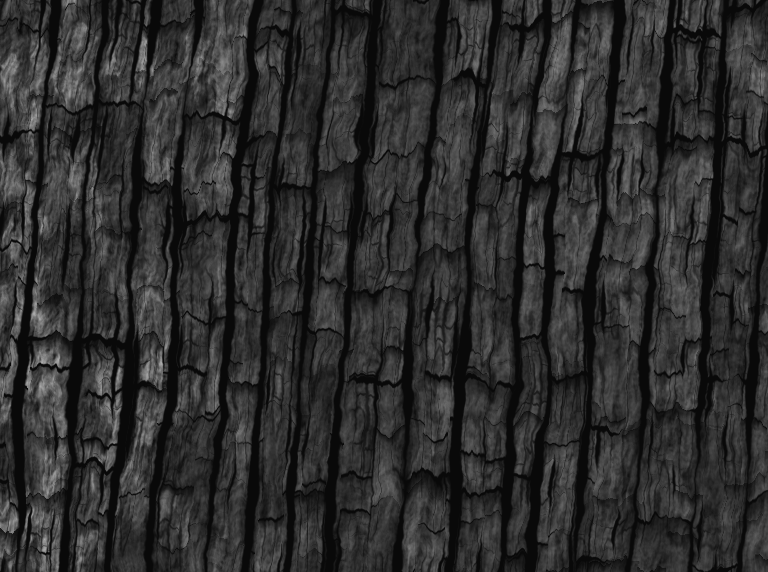
Reproduce this texture procedurally as a WebGL 1 fragment shader.

```glsl
precision highp float;
// Dark, weathered tree bark: tall leaning plates split by deep black fissures.
// Three sizes of jittered brick cells, warped by noise, give plates and cracks;
// stretched noise adds wood fibre, flakes and grit lit from the upper left.

uniform vec2 u_resolution;

const float GAP_TONE = 0.035;
const float WOOD_TONE = 0.24;
const float EDGE_BLUR = 0.002;

float hash(vec2 p) {
  vec3 q = fract(p.xyx * 0.1031);
  q += dot(q, q.yzx + 33.33);
  return fract((q.x + q.y) * q.z);
}

float noise(vec2 p) {
  vec2 i = floor(p), f = fract(p);
  f = f * f * (3.0 - 2.0 * f);
  float low = mix(hash(i), hash(i + vec2(1.0, 0.0)), f.x);
  float high = mix(hash(i + vec2(0.0, 1.0)), hash(i + vec2(1.0, 1.0)), f.x);
  return mix(low, high, f.y);
}

float fbm(vec2 p) {
  float sum = 0.0, amplitude = 0.533;
  for (int i = 0; i < 4; i++) {
    sum += amplitude * noise(p);
    p = p * 2.03 + vec2(17.3, 9.1);
    amplitude *= 0.5;
  }
  return sum;
}

// Leaning trunk with wavy fissures and ragged, splintered plate ends
vec2 warpBark(vec2 p) {
  float wave = 0.045 * (fbm(p * vec2(4.0, 3.0)) - 0.5);
  float ragged = 0.013 * (fbm(p * vec2(22.0, 30.0) + 5.0) - 0.5);
  float splinter = 0.055 * (fbm(p * vec2(38.0, 7.0) + 11.0) - 0.5);
  return vec2(p.x - 0.08 * p.y + wave + ragged, p.y + splinter);
}

// Bounds of the jittered interval that holds x: (index, lower, upper)
vec3 interval(float x, float seed, float jitter) {
  float i = floor(x);
  float a = i + jitter * (hash(vec2(i, seed)) - 0.5);
  float b = i + 1.0 + jitter * (hash(vec2(i + 1.0, seed)) - 0.5);
  if (x < a) i -= 1.0;
  else if (x > b) i += 1.0;
  a = i + jitter * (hash(vec2(i, seed)) - 0.5);
  b = i + 1.0 + jitter * (hash(vec2(i + 1.0, seed)) - 0.5);
  return vec3(i, a, b);
}

// Plate around p: (distance to sides, to bottom, to top, random value)
vec4 plate(vec2 p, vec2 size, float seed) {
  vec2 q = p / size;
  vec3 column = interval(q.x, seed, 0.6);
  q.y += 7.0 * hash(vec2(column.x, seed + 3.0));
  vec3 row = interval(q.y, seed + column.x * 1.7, 0.75);
  float side = min(q.x - column.y, column.z - q.x) * size.x;
  return vec4(side, (q.y - row.y) * size.y, (row.z - q.y) * size.y,
              hash(vec2(column.x + seed, row.x)));
}

// 0 inside a crack of the given half width, 1 on the wood
float crack(float dist, float halfWidth) {
  return smoothstep(-EDGE_BLUR, EDGE_BLUR, dist - halfWidth);
}

float fibre(vec2 p) {
  return 0.6 * fbm(p * vec2(85.0, 18.0)) + 0.4 * fbm(p * vec2(70.0, 60.0) + 31.0);
}

void main() {
  vec2 p = gl_FragCoord.xy / u_resolution.y;
  vec2 w = warpBark(p);
  float weathered = smoothstep(0.65, 0.0, p.x + 0.5 * (fbm(p * 4.0) - 0.5));

  vec4 large = plate(w, vec2(0.085, 0.33), 2.0);
  vec4 medium = plate(w, vec2(0.040, 0.13), 41.0);
  vec4 small = plate(w + 0.006 * fbm(p * 30.0), vec2(0.021, 0.058), 83.0);

  // Fissures swell, thin out and vanish along their length
  float swell = noise(w * vec2(13.0, 6.0)) - 0.5;
  float patchy = noise(w * vec2(24.0, 13.0) + 7.0) - 0.5;
  float solid = crack(large.x, 0.0055 + 0.011 * swell);
  solid *= crack(min(large.y, large.z), 0.003 + 0.010 * patchy);
  solid *= crack(medium.x, 0.0005 + 0.010 * patchy);
  solid *= crack(min(medium.y, medium.z), 0.008 * swell);
  float hairline = crack(min(small.x, min(small.y, small.z)), 0.007 * patchy - 0.0005);
  solid *= mix(0.35, 1.0, hairline);

  // Shade below overhanging plates and beside the deep fissures
  float overhang = mix(1.0, smoothstep(-0.01, 0.05, large.z), 0.85 * large.w);
  overhang *= mix(1.0, smoothstep(-0.005, 0.022, medium.z), 0.75 * medium.w);
  float rounding = mix(0.6, 1.0, smoothstep(0.0, 0.016, large.x));

  // Fibres, relief light, pale flakes and grit
  float grain = fibre(w);
  float relief = grain - fibre(w + vec2(-0.003, 0.004));
  float flake = smoothstep(0.50, 0.57, fbm(w * vec2(26.0, 10.0) + 3.0));
  float split = smoothstep(0.0, 0.07, abs(noise(w * vec2(62.0, 9.0) + 19.0) - 0.5));
  float grit = noise(p * 240.0) - 0.5;

  float tone = WOOD_TONE * (0.75 + 0.25 * large.w + 0.3 * medium.w);
  tone *= 1.0 + 1.5 * (grain - 0.5) + (1.1 + 1.2 * weathered) * relief + 0.22 * grit;
  tone *= 0.92 + flake * (0.12 + 0.5 * weathered);
  tone *= mix(0.62, 1.0, split) * overhang * rounding;
  tone *= 0.75 + 0.5 * fbm(p * 3.0 + 13.0);

  float value = mix(GAP_TONE, max(tone, GAP_TONE), solid);
  gl_FragColor = vec4(vec3(clamp(value, 0.0, 1.0)), 1.0);
}
```
